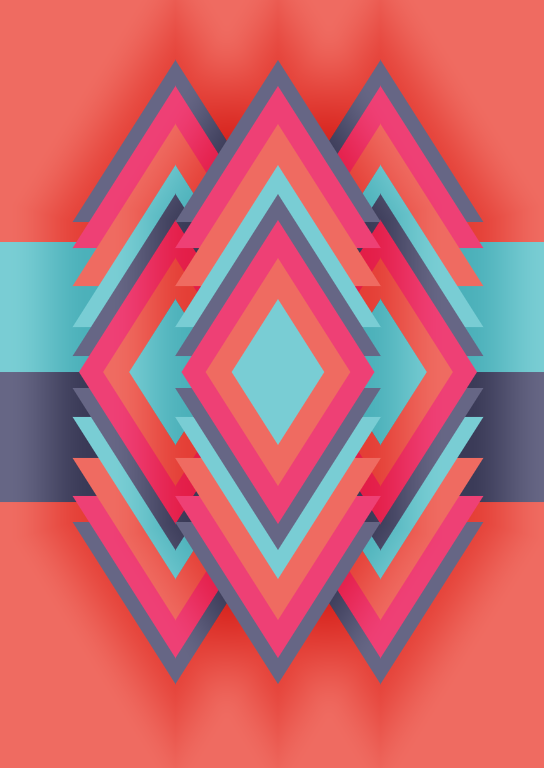
A Shadertoy shader for this background:

```glsl
// Three overlapping stacks of mirrored chevrons and diamonds over two bands, with soft shadows.
#define CENTRE vec2(0.511, 0.5156)
#define SIDE_OFFSET 0.1335
#define SLOPE 1.575
#define CHEVRON_HEIGHT 0.211
#define REPEAT_STEP 0.1745
#define BAND_HEIGHT 0.1693
#define SHADOW_REACH 0.085
#define SHADOW_STRENGTH 0.72

const vec3 CORAL = vec3(0.937, 0.42, 0.38);
const vec3 SLATE = vec3(0.40, 0.40, 0.52);
const vec3 AQUA = vec3(0.475, 0.805, 0.83);
const vec3 PINK = vec3(0.935, 0.25, 0.46);
const float APEX[4] = float[4](0.4063, 0.3724, 0.3229, 0.2695);

// Antialiased coverage of a signed distance
float fill(float dist) {
    return clamp(0.5 - dist * iResolution.y, 0.0, 1.0);
}

float diamond(vec2 p, float apex) {
    return (abs(p.y) + SLOPE * abs(p.x) - apex) / length(vec2(1.0, SLOPE));
}

// Outer hull of one stack, used for its shadow
float stackHull(vec2 p) {
    return max(diamond(p, APEX[0]), abs(p.x) - CHEVRON_HEIGHT / SLOPE);
}

// Darkens and saturates the colour beneath a stack
vec3 castShadow(vec3 base, float dist) {
    float shade = 1.0 - smoothstep(-0.025, SHADOW_REACH, dist);
    return mix(base, base * base, SHADOW_STRENGTH * shade);
}

// Four colours repeat twice; the innermost layers close into diamonds
vec3 drawStack(vec3 base, vec2 p) {
    vec3 palette[4] = vec3[4](SLATE, PINK, CORAL, AQUA);
    for (int i = 0; i < 8; i++) {
        float apex = APEX[i % 4] - REPEAT_STEP * float(i / 4);
        float cut = apex - CHEVRON_HEIGHT - abs(p.y);
        base = mix(base, palette[i % 4], fill(max(diamond(p, apex), cut)));
    }
    return base;
}

void mainImage(out vec4 fragColor, in vec2 fragCoord) {
    vec2 p = (fragCoord - CENTRE * iResolution.xy) / iResolution.y;
    vec2 side = vec2(abs(p.x) - SIDE_OFFSET, p.y);

    // Flat ground with its two horizontal bands
    vec3 band = mix(SLATE, AQUA, fill(-p.y));
    vec3 colour = mix(CORAL, band, fill(abs(p.y) - BAND_HEIGHT));

    // Side stacks, then the centre stack above them
    colour = castShadow(colour, stackHull(side));
    colour = drawStack(colour, side);
    colour = castShadow(colour, stackHull(p));
    colour = drawStack(colour, p);

    fragColor = vec4(colour, 1.0);
}
```
